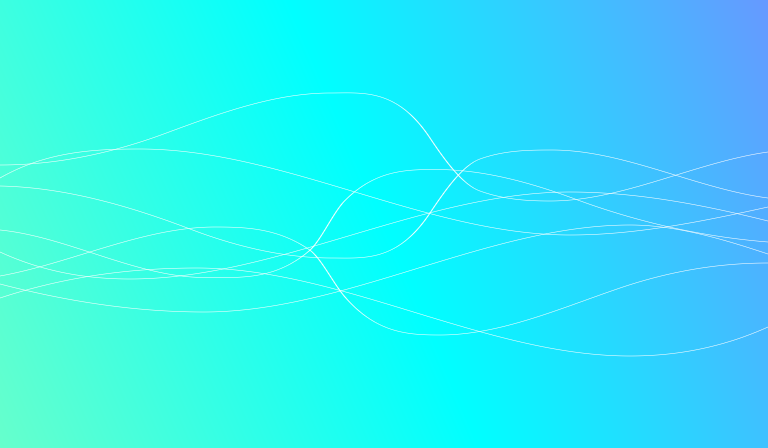
Reproduce this background procedurally as a WebGL 2 fragment shader.

```glsl
#version 300 es
precision highp float;
// Eight thin white waves crossing a mint, cyan and blue diagonal gradient.
// Each wave is a chain of cubic Hermite spans; its stroke is drawn from the
// slope-corrected distance with pixel coverage and swells where it is steep.

#define GRID vec2(768.0, 448.0)          // design space, y measured downwards
#define MINT vec3(0.40, 1.00, 0.80)
#define CYAN vec3(0.00, 1.00, 1.00)
#define BLUE vec3(0.40, 0.60, 1.00)
#define GRADIENT_AXIS vec2(0.919, -0.395)
#define GRADIENT_REACH 441.0
#define FLAT_WIDTH 0.56
#define STEEP_WIDTH 1.05
#define STROKE_OPACITY 0.95
#define WAVE_COUNT 8

uniform vec2 u_resolution;
out vec4 fragColor;

// Knots are (x, height, slope); the result is (height, slope) at x.
vec2 hermite(float x, vec3 a, vec3 b) {
  float span = b.x - a.x;
  float t = (x - a.x) / span;
  float s = 1.0 - t;
  float height = mix(a.y, b.y, t * t * (3.0 - 2.0 * t))
               + span * t * s * (s * a.z - t * b.z);
  float slope = 6.0 * t * s * (b.y - a.y) / span
              + s * (1.0 - 3.0 * t) * a.z + t * (3.0 * t - 2.0) * b.z;
  return vec2(height, slope);
}

// Gentle wave: three spans.
vec2 wave(float x, vec3 a, vec3 b, vec3 c, vec3 d) {
  if (x < b.x) return hermite(x, a, b);
  if (x < c.x) return hermite(x, b, c);
  return hermite(x, c, d);
}

// Wave with a steep bend: six spans.
vec2 bentWave(float x, vec3 a, vec3 b, vec3 c, vec3 d, vec3 e, vec3 f, vec3 g) {
  return x < d.x ? wave(x, a, b, c, d) : wave(x, d, e, f, g);
}

vec2 waveAt(int index, float x) {
  float right = GRID.x;
  switch (index) {
    // Gentle waves
    case 0: return wave(x, vec3(0, 178, -0.57), vec3(140, 149, 0),
                        vec3(570, 235, 0), vec3(right, 207, -0.22));
    case 1: return wave(x, vec3(0, 252, 0.46), vec3(130, 279, 0),
                        vec3(570, 192, 0), vec3(right, 221, 0.25));
    case 2: return wave(x, vec3(0, 298, -0.33), vec3(197, 268, 0),
                        vec3(630, 356, 0), vec3(right, 327, -0.45));
    case 3: return wave(x, vec3(0, 284, 0.26), vec3(204, 312, 0),
                        vec3(630, 225, 0), vec3(right, 254, 0.33));
    // Steep waves
    case 4: return bentWave(x, vec3(0, 165, 0), vec3(165, 133.5, -0.37),
                            vec3(330, 93, 0), vec3(430, 138, 1.5),
                            vec3(480, 191, 0.36), vec3(550, 201, 0),
                            vec3(right, 152, -0.14));
    case 5: return bentWave(x, vec3(0, 186, 0.02), vec3(190, 229, 0.38),
                            vec3(332, 258, 0), vec3(430, 213, -1.5),
                            vec3(480, 159, -0.36), vec3(552, 150, 0),
                            vec3(right, 198, 0.13));
    case 6: return bentWave(x, vec3(0, 230, 0.1), vec3(205, 277.5, 0),
                            vec3(309, 251, -0.85), vec3(345, 200.5, -1.0),
                            vec3(436, 169.5, 0), vec3(575, 199, 0.37),
                            vec3(right, 242, 0.08));
    default: return bentWave(x, vec3(0, 276, -0.18), vec3(215, 227, 0),
                             vec3(309, 249.5, 0.68), vec3(345, 297, 1.15),
                             vec3(440, 335, 0), vec3(620, 288, -0.34),
                             vec3(right, 263, 0));
  }
}

// Share of a pixel covered by a stroke at the given distance.
float strokeCoverage(float dist, float width, float pixel) {
  float top = min(dist + 0.5 * width, 0.5 * pixel);
  float bottom = max(dist - 0.5 * width, -0.5 * pixel);
  return max(top - bottom, 0.0) / pixel;
}

void main() {
  vec2 uv = gl_FragCoord.xy / u_resolution;
  vec2 p = vec2(uv.x, 1.0 - uv.y) * GRID;
  float pixel = GRID.y / u_resolution.y;

  // Diagonal background, cyan through the centre
  float along = dot(p - 0.5 * GRID, GRADIENT_AXIS) / GRADIENT_REACH;
  vec3 color = mix(CYAN, along < 0.0 ? MINT : BLUE, min(abs(along), 1.0));

  // White strokes
  for (int i = 0; i < WAVE_COUNT; i++) {
    vec2 curve = waveAt(i, p.x);
    float dist = abs(p.y - curve.x) / sqrt(1.0 + curve.y * curve.y);
    float steepness = smoothstep(0.4, 1.3, abs(curve.y));
    float width = mix(FLAT_WIDTH, STEEP_WIDTH, steepness);
    color = mix(color, vec3(1.0), STROKE_OPACITY * strokeCoverage(dist, width, pixel));
  }
  fragColor = vec4(color, 1.0);
}
```
